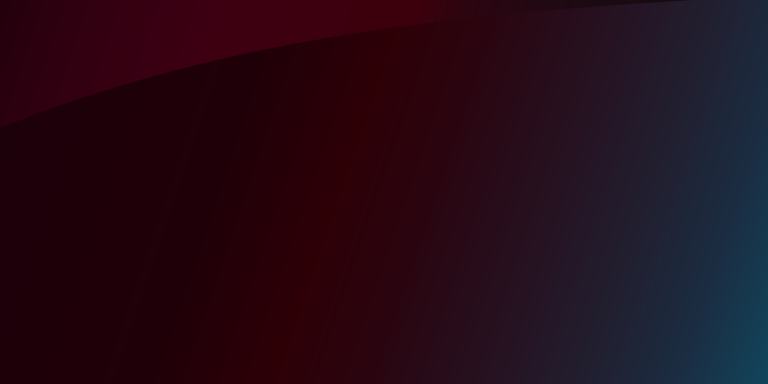
Reproduce this background procedurally as a Shadertoy shader.

```glsl
// Dark crimson to teal diagonal gradient beneath a curved sheet of brighter wine red.

// Canvas units: height is 1, width is 2, origin at the lower left.
const vec2 CANVAS = vec2(2.0, 1.0);
const float BAND_LEAN = 0.34;      // sideways lean of the colour bands
const float CURVE_START = 0.667;   // height of the curve at the left border
const vec3 CURVE_SHAPE = vec3(0.400, -0.171, 0.0286); // x, x^2, x^3 weights
const int STOPS = 8;

// Colour stops: rgb, then position along the leaning axis.
const vec4 FIELD[STOPS] = vec4[STOPS](
    vec4(0.110, 0.000, 0.040, -0.25),
    vec4(0.127, 0.000, 0.032, 0.40),
    vec4(0.180, 0.000, 0.025, 0.715),
    vec4(0.165, 0.018, 0.062, 0.95),
    vec4(0.147, 0.075, 0.135, 1.30),
    vec4(0.128, 0.125, 0.190, 1.54),
    vec4(0.105, 0.172, 0.255, 1.75),
    vec4(0.068, 0.270, 0.360, 2.00));

const vec4 SHEET[STOPS] = vec4[STOPS](
    vec4(0.135, 0.000, 0.045, -0.34),
    vec4(0.168, 0.000, 0.060, -0.22),
    vec4(0.205, 0.000, 0.068, -0.03),
    vec4(0.235, 0.000, 0.070, 0.22),
    vec4(0.235, 0.000, 0.045, 0.75),
    vec4(0.175, 0.018, 0.062, 0.87),
    vec4(0.125, 0.035, 0.075, 1.09),
    vec4(0.080, 0.048, 0.070, 1.46));

// Blend through the stops in order.
vec3 gradient(vec4 stops[STOPS], float t) {
    vec3 colour = stops[0].rgb;
    for (int i = 1; i < STOPS; i++) {
        float blend = (t - stops[i - 1].w) / (stops[i].w - stops[i - 1].w);
        colour = mix(colour, stops[i].rgb, clamp(blend, 0.0, 1.0));
    }
    return colour;
}

float curveHeight(float x) {
    return CURVE_START + dot(CURVE_SHAPE, vec3(x, x * x, x * x * x));
}

void mainImage(out vec4 fragColor, in vec2 fragCoord) {
    vec2 p = fragCoord / iResolution.xy * CANVAS;
    float t = p.x - BAND_LEAN * p.y;

    // Smooth edge, about one pixel wide
    float edge = 0.75 / iResolution.y;
    float above = smoothstep(-edge, edge, p.y - curveHeight(p.x));

    fragColor = vec4(mix(gradient(FIELD, t), gradient(SHEET, t), above), 1.0);
}
```
